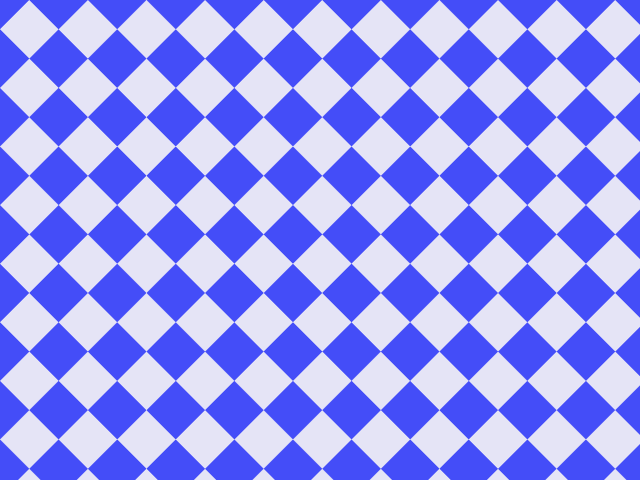
This pattern is drawn by a Shadertoy shader. Its source:

```glsl
// Diagonal checkerboard: pale diamonds touching at their tips on a blue ground.

const vec3 BLUE = vec3(0.268, 0.302, 0.973);
const vec3 PALE = vec3(0.898, 0.894, 0.965);
const float ROWS = 8.192; // repeats over the canvas height

// Signed distance to a diamond with the given tip radius
float diamondDistance(vec2 p, float radius) {
    return (abs(p.x) + abs(p.y) - radius) * inversesqrt(2.0);
}

// Edge coverage, one pixel wide
float coverage(float dist, float pixel) {
    return clamp(0.5 - dist / pixel, 0.0, 1.0);
}

// Position inside a unit cell, centred on zero
vec2 cellPosition(vec2 p) {
    return fract(p) - 0.5;
}

void mainImage(out vec4 fragColor, in vec2 fragCoord) {
    // Square cells, anchored at the upper left corner
    float pixel = ROWS / iResolution.y;
    vec2 p = vec2(fragCoord.x, iResolution.y - fragCoord.y) * pixel;

    // Each diamond spans its whole cell
    float dist = diamondDistance(cellPosition(p), 0.5);
    fragColor = vec4(mix(BLUE, PALE, coverage(dist, pixel)), 1.0);
}
```
